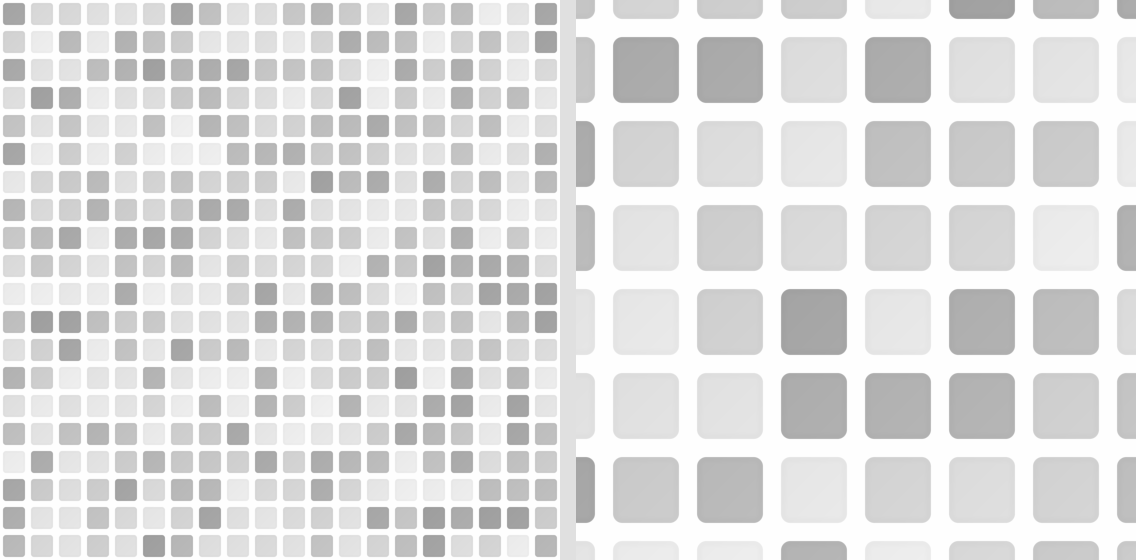
Left, the full canvas; right, a detail of the centre.
This pattern is drawn by a WebGL 1 fragment shader. Its source:

```glsl
precision highp float;
// Grid of 20 by 20 rounded square tiles in random light greys on white.
uniform vec2 u_resolution;

float hash(vec2 p) {
  vec3 q = fract(vec3(p.xyx) * vec3(0.1031, 0.1030, 0.0973));
  q += dot(q, q.yzx + 33.33);
  return fract((q.x + q.y) * q.z);
}

float roundedBox(vec2 p, float halfSize, float radius) {
  vec2 d = abs(p) - halfSize + radius;
  return length(max(d, 0.0)) + min(max(d.x, d.y), 0.0) - radius;
}

// Pale greys are common, dark ones are rare.
float tileShade(vec2 cell) {
  float h = hash(cell + 17.0);
  return 0.935 - h * (0.16 + 0.15 * h);
}

void main() {
  float side = min(u_resolution.x, u_resolution.y);
  vec2 grid = gl_FragCoord.xy / side * 20.0;
  vec2 local = fract(grid) - 0.5;
  float pixel = 20.0 / side;

  float dist = roundedBox(local, 0.392, 0.11);
  float cover = 1.0 - smoothstep(-0.8 * pixel, 0.8 * pixel, dist);

  // Faint diagonal sheen and a slightly deeper rim on each tile.
  float shade = tileShade(floor(grid));
  shade += 0.012 * (local.x - local.y);
  shade -= 0.012 * smoothstep(-0.09, -0.03, dist);

  gl_FragColor = vec4(vec3(mix(0.995, shade, cover)), 1.0);
}
```
